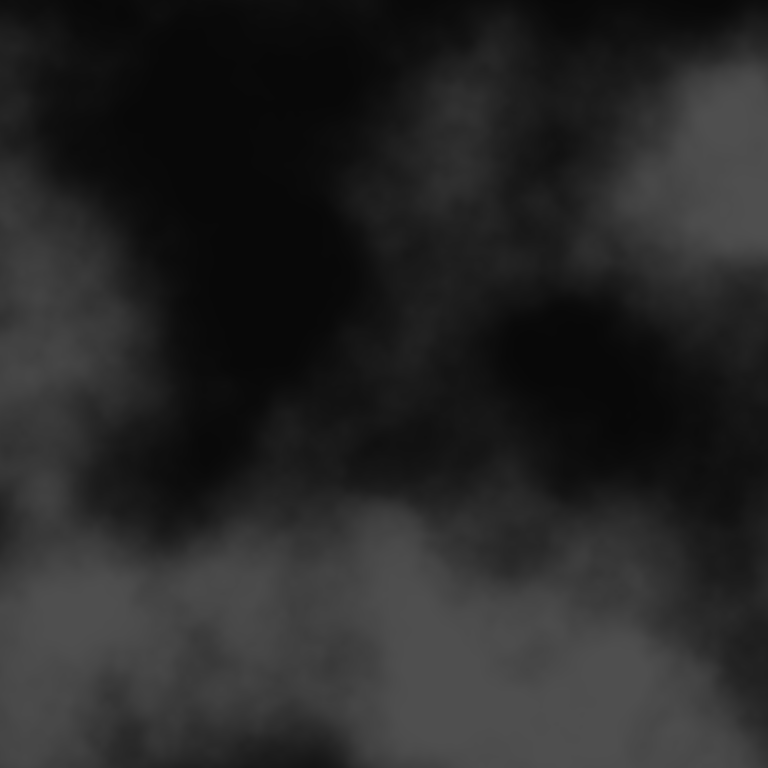
This texture is drawn by a WebGL 1 fragment shader. Its source:

```glsl
precision highp float;
// Dim grey smoke: broad soft clouds divided by near-black valleys.
// Octaves of value noise, each turned and doubled in scale, are summed
// and passed through a tone curve that leaves most of the area dark.

uniform vec2 u_resolution;

const int OCTAVES = 6;
const float CLOUD_SCALE = 3.0;              // broadest noise cells per canvas
const vec2 CLOUD_ORIGIN = vec2(0.0, 1.6);   // noise position of the lower left
const float SHADOW_GREY = 0.03;
const float SMOKE_GREY = 0.31;

// Sine-free hash of a lattice point, 0 to 1
float hash(vec2 cell) {
  vec3 h = fract(cell.xyx * 0.1031);
  h += dot(h, h.yzx + 33.33);
  return fract((h.x + h.y) * h.z);
}

// Value noise with a quintic blend, so cell borders stay invisible
float valueNoise(vec2 p) {
  vec2 cell = floor(p);
  vec2 f = p - cell;
  vec2 blend = f * f * f * (f * (f * 6.0 - 15.0) + 10.0);
  float bottom = mix(hash(cell), hash(cell + vec2(1.0, 0.0)), blend.x);
  float top = mix(hash(cell + vec2(0.0, 1.0)), hash(cell + vec2(1.0)), blend.x);
  return mix(bottom, top, blend.y);
}

// Normalised sum of octaves; gain sets how strong the finer wisps are
float fractalNoise(vec2 p, float gain) {
  mat2 turnAndDouble = mat2(1.6, 1.2, -1.2, 1.6);
  float sum = 0.0;
  float total = 0.0;
  float weight = 1.0;
  for (int i = 0; i < OCTAVES; i++) {
    sum += weight * valueNoise(p);
    total += weight;
    weight *= gain;
    p = turnAndDouble * p + vec2(17.3, 9.1);
  }
  return sum / total;
}

// Spread the noise over 0 to 1, then weigh it towards shadow
float smokeTone(float density, float low, float high, float falloff) {
  return pow(smoothstep(low, high, density), falloff);
}

void main() {
  vec2 uv = gl_FragCoord.xy / min(u_resolution.x, u_resolution.y);
  float density = fractalNoise(uv * CLOUD_SCALE + CLOUD_ORIGIN, 0.45);
  float tone = smokeTone(density, 0.22, 0.81, 1.6);
  gl_FragColor = vec4(vec3(mix(SHADOW_GREY, SMOKE_GREY, tone)), 1.0);
}
```
